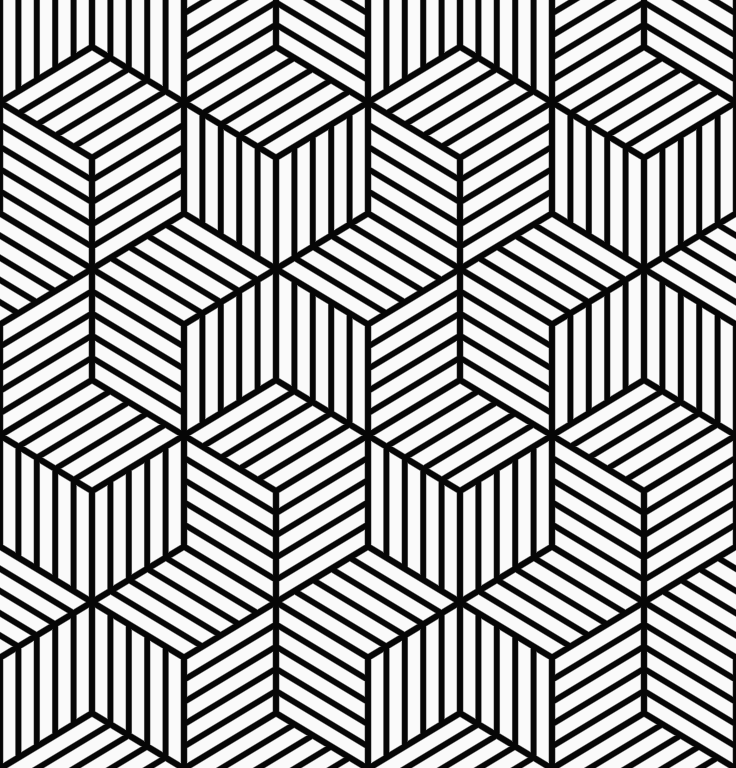
Reproduce this pattern procedurally as a Shadertoy shader.

```glsl
// Isometric stacked cubes whose faces are hatched with black stripes on white.

const float HALF_CUBES_ACROSS = 8.0;   // the unit length is half a cube width
const float RISE = 0.6036;             // vertical step of a slanted edge per unit
const float FIRST_ROW = 1.112;         // depth of the first row of cube tops
const float STRIPES_PER_FACE = 5.0;
const float STRIPE_HALF_WIDTH = 0.0325;
const float EDGE_HALF_WIDTH = 0.0345;
const vec3 PAPER = vec3(0.982);
const vec3 INK = vec3(0.025);

// Horizontal offset from the nearest cube centre; odd rows shift by half a cube.
float cubeOffset(float x, float row) {
    return mod(x + row, 2.0) - 1.0;
}

// Distance to the nearest of evenly spaced lines across a face.
float stripeDistance(float t, float span, float count) {
    float s = t * count;
    return abs(s - round(s)) * span / count;
}

// Distance to the outline of a face given its 0..1 coordinates.
float outlineDistance(vec2 face, vec2 span) {
    vec2 d = min(face, 1.0 - face) * span;
    return min(d.x, d.y);
}

// Signed distance to the ink; p.x and p.y count lattice steps, y points down.
float inkDistance(vec2 p, float rise) {
    // Find the row and the position relative to the centre of the cube top
    float row = floor((p.y + 1.0) / 3.0);
    if (p.y - 3.0 * row < abs(cubeOffset(p.x, row)) - 1.0) row -= 1.0;
    vec2 d = vec2(cubeOffset(p.x, row), p.y - 3.0 * row);
    float side = abs(d.x);

    // Parallelogram coordinates and true thickness of the face
    float slantSpan = 2.0 / sqrt(1.0 + 1.0 / (rise * rise));
    bool isTop = d.y < 1.0 - side;
    vec2 face = isTop ? 0.5 * vec2(d.x + d.y + 1.0, d.x - d.y + 1.0)
                      : vec2(side, 0.5 * (d.y + side - 1.0));
    vec2 span = vec2(isTop ? slantSpan : 1.0, slantSpan);

    // Tops alternate by row, side faces in pairs of columns and rows
    float topTurn = mod(row, 2.0);
    float upright = mod(floor(p.x * 0.5) + floor(row * 0.5), 2.0);
    bool alongSecond = isTop ? topTurn > 0.5 : upright < 0.5;
    float t = alongSecond ? face.y : face.x;
    float thickness = alongSecond ? span.y : span.x;

    float stripes = stripeDistance(t, thickness, STRIPES_PER_FACE) - STRIPE_HALF_WIDTH;
    float edges = outlineDistance(face, span) - EDGE_HALF_WIDTH;
    return min(stripes, edges);
}

void mainImage(out vec4 fragColor, in vec2 fragCoord) {
    float pixel = HALF_CUBES_ACROSS / iResolution.x;
    vec2 p = vec2(fragCoord.x, iResolution.y - fragCoord.y) * pixel;
    p.y = (p.y - FIRST_ROW) / RISE;

    float blur = 0.85 * pixel;
    float paper = smoothstep(-blur, blur, inkDistance(p, RISE));
    fragColor = vec4(mix(INK, PAPER, paper), 1.0);
}
```
